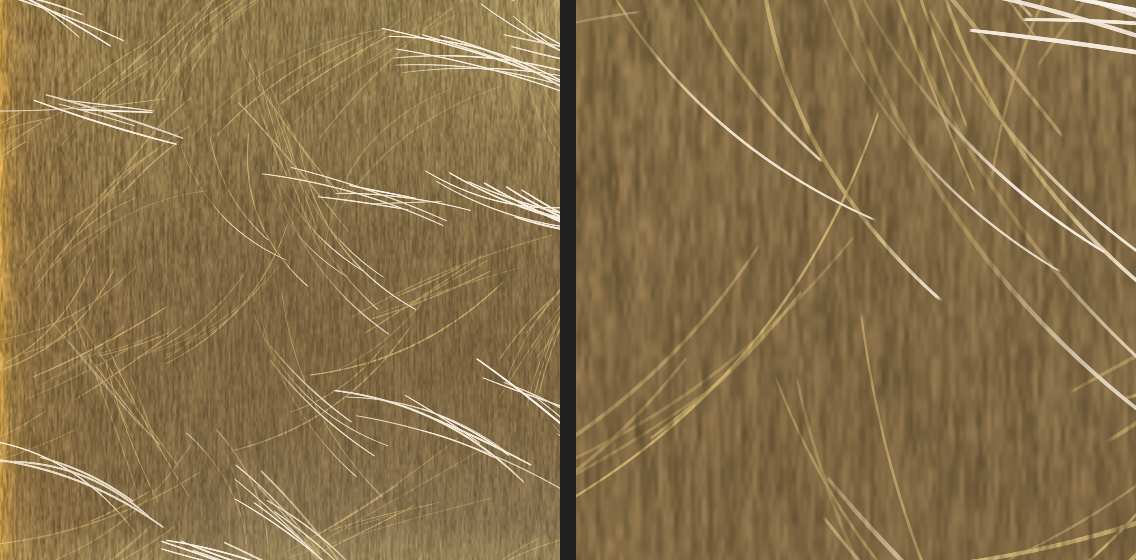
Left: the whole. Right: its middle third, enlarged.
This texture is drawn by a WebGL 2 fragment shader. Its source:

```glsl
#version 300 es
precision highp float;

uniform vec2 u_resolution;
out vec4 fragColor;

// Metal tones
const vec3 BRASS       = vec3(0.490, 0.397, 0.255);
const vec3 OLIVE       = vec3(0.540, 0.455, 0.285);
const vec3 GREY_BRASS  = vec3(0.525, 0.445, 0.310);
const vec3 LIGHT_SHEEN = vec3(0.700, 0.620, 0.410);
const vec3 EDGE_GOLD   = vec3(0.780, 0.600, 0.270);

// Scratch tones
const vec3 SCRATCH_GOLD  = vec3(0.790, 0.690, 0.430);
const vec3 SCRATCH_WHITE = vec3(0.985, 0.955, 0.920);

// Scratch layout
const int   BUNDLES       = 40;
const int   MIN_STROKES   = 2;
const float EXTRA_STROKES = 8.0;
const float MARGIN        = 0.05;
const float CULL_RADIUS   = 0.34;
const float SPREAD_ALONG  = 0.10;
const float GOLD_SPREAD   = 0.065;
const float WHITE_SPREAD  = 0.036;
const float FAN_ANGLE     = 0.42;
const float MAX_BEND      = 1.4;
const float THIN          = 0.0008;
const float THICK         = 0.0015;
const float WHITE_WIDTH   = 1.3;
const float GLINT_ANGLE   = -0.36;
const float GLINT_WIDTH   = 0.48;

// Brushed grain
const float GRAIN_CONTRAST = 0.42;

vec4 hash4(vec2 p) {
    vec4 h = fract(p.xyxy * vec4(0.1031, 0.1030, 0.0973, 0.1099));
    h += dot(h, h.wzxy + 33.33);
    return fract((h.xxyz + h.yzzw) * h.zywx);
}

float noise(vec2 p) {
    vec2 cell = floor(p), f = fract(p);
    f = f * f * (3.0 - 2.0 * f);
    float low  = mix(hash4(cell).x, hash4(cell + vec2(1, 0)).x, f.x);
    float high = mix(hash4(cell + vec2(0, 1)).x, hash4(cell + vec2(1, 1)).x, f.x);
    return mix(low, high, f.y);
}

// Vertical brush marks at three widths, centred on zero
float brushedGrain(vec2 p) {
    return 0.50 * noise(p * vec2(300.0, 34.0))
         + 0.40 * noise(p * vec2(430.0, 120.0) + 71.0)
         + 0.10 * noise(p * vec2(110.0, 9.0) + 23.0) - 0.5;
}

vec3 metal(vec2 p, float grain) {
    float cloud = noise(p * vec2(4.0, 2.5) + 5.0);
    vec3 color = mix(BRASS, OLIVE, smoothstep(0.5, 1.0, p.y + 0.4 * (cloud - 0.5)));
    color = mix(color, GREY_BRASS, smoothstep(0.35, 0.0, p.y) * smoothstep(0.1, 0.5, p.x));
    color = mix(color, LIGHT_SHEEN, 0.8 * exp(-5.0 * distance(p, vec2(1.0, 1.0))));
    color = mix(color, LIGHT_SHEEN, 0.35 * smoothstep(0.08, 0.0, p.y));
    color = mix(color, EDGE_GOLD, 0.75 * exp(-p.x / 0.016) + 0.25 * exp(-p.x / 0.12));
    float contrast = GRAIN_CONTRAST * (1.0 + 0.35 * smoothstep(0.55, 0.0, p.x) + 0.3 * p.y);
    return color * (1.0 + contrast * grain * vec3(1.0, 1.05, 1.2));
}

// Bent stroke through the local origin: x = coverage, y = tangent angle
vec2 stroke(vec2 p, float angle, float bend, float halfLength, float width, float pixel) {
    float c = cos(angle), s = sin(angle);
    vec2 q = vec2(c * p.x + s * p.y, c * p.y - s * p.x);
    float slope = 2.0 * bend * q.x;
    float dist = abs(q.y - bend * q.x * q.x) / sqrt(1.0 + slope * slope);
    float along = abs(q.x) / halfLength;
    width *= mix(1.0, 0.7, along * along);
    float coverage = 1.0 - smoothstep(width - 0.5 * pixel, width + 0.5 * pixel, dist);
    coverage *= 1.0 - smoothstep(0.97, 1.0, along);
    return vec2(coverage, angle + atan(slope));
}

// Bundles of scratches: x = gold amount, y = white amount
vec2 scratches(vec2 p, float grain, float pixel) {
    vec2 amount = vec2(0.0);
    float broken = clamp(0.85 + 1.6 * grain, 0.2, 1.0);
    for (int i = 0; i < BUNDLES; i++) {
        vec2 spot = fract(vec2(0.37, 0.61) + float(i) * vec2(0.7549, 0.5698));
        vec4 r = hash4(vec2(float(i) + 3.0, 17.0));
        vec2 center = mix(vec2(-MARGIN), vec2(1.0 + MARGIN), spot) + 0.12 * (r.xy - 0.5);
        if (distance(p, center) > CULL_RADIUS) continue;

        // Direction family: rising, gently falling, or steep
        float angle = mix(0.40, 1.08, r.y);
        bool falling = r.x > 0.48 && r.x < 0.84;
        if (falling) angle = mix(-0.75, 0.0, r.y);
        else if (r.x > 0.5) angle = mix(-1.2, -0.9, r.y);
        float spread = falling ? WHITE_SPREAD : GOLD_SPREAD;
        float widen = falling ? WHITE_WIDTH : 1.0;
        float bend = MAX_BEND * (2.0 * r.z - 1.0);
        int count = MIN_STROKES + int(r.w * EXTRA_STROKES);
        vec2 dir = vec2(cos(angle), sin(angle));

        for (int j = 0; j < count; j++) {
            vec4 a = hash4(vec2(float(i) * 7.0 + 41.0, float(j) * 3.0 + 5.0));
            vec4 b = hash4(vec2(float(j) * 5.0 + 89.0, float(i) * 3.0 + 11.0));
            vec2 shift = dir * SPREAD_ALONG * (a.x - 0.5)
                       + vec2(-dir.y, dir.x) * spread * (a.y - 0.5);
            vec2 hit = stroke(p - center - shift, angle + FAN_ANGLE * (a.z - 0.5),
                              bend + 0.9 * (a.w - 0.5), mix(0.06, 0.21, b.x),
                              widen * mix(THIN, THICK, b.y), pixel);
            // Strokes lying across the light glint white, the rest stay gold
            float turn = (hit.y - GLINT_ANGLE) / GLINT_WIDTH;
            float glint = smoothstep(0.2, 0.65, exp(-turn * turn));
            amount.x = max(amount.x, hit.x * mix(0.4, 1.0, b.z) * broken);
            amount.y = max(amount.y, hit.x * glint * mix(0.7, 1.0, b.w));
        }
    }
    return amount;
}

void main() {
    float side = min(u_resolution.x, u_resolution.y);
    vec2 p = gl_FragCoord.xy / side;
    float grain = brushedGrain(p);
    vec2 amount = scratches(p, grain, 1.0 / side);
    vec3 color = mix(metal(p, grain), SCRATCH_GOLD, amount.x);
    fragColor = vec4(mix(color, SCRATCH_WHITE, amount.y), 1.0);
}
```
